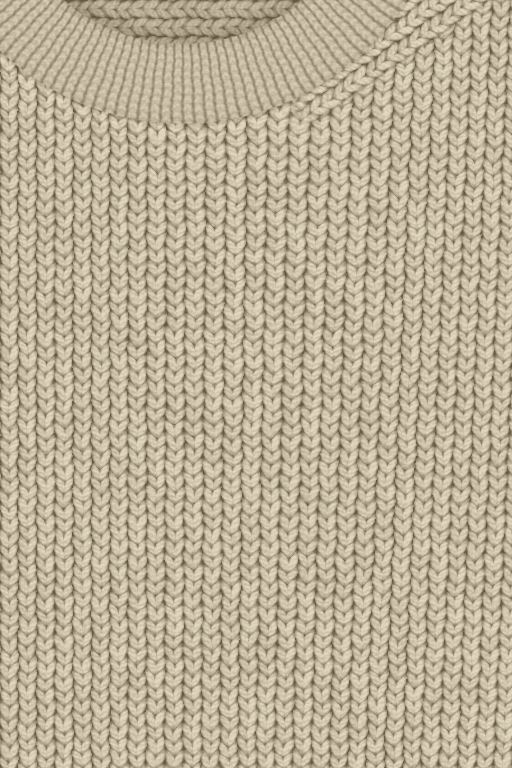
This texture is drawn by a Shadertoy shader. Its source:

```glsl
#define COLUMNS 28.0
#define ROWS 58.0
#define SLANT 1.3
#define LEAN 0.045
#define RIBS 23.0
#define NECK_CENTER vec2(0.238, 1.185)
#define NECK_INNER 0.242
#define NECK_OUTER 0.346
#define FLECK 0.20
#define SHADOW vec3(0.40, 0.35, 0.26)
#define LIGHT vec3(0.86, 0.82, 0.72)

float hash(vec2 p) {
    return fract(sin(dot(p, vec2(127.1, 311.7))) * 4375.85);
}

// Distance to the nearest scattered point
float cellular(vec2 p) {
    vec2 cell = floor(p);
    float nearest = 2.0;
    for (int j = -1; j <= 1; j++)
    for (int i = -1; i <= 1; i++) {
        vec2 c = cell + vec2(i, j);
        vec2 seed = c + vec2(hash(c + 71.0), hash(c + 193.0));
        nearest = min(nearest, length(p - seed));
    }
    return nearest;
}

// Tone of stacked V stitches; one unit is one column by one row
float knit(vec2 q) {
    q.x += 0.05 * sin(q.y * 1.9 + 3.0 * sin(q.x * 0.8));
    float column = floor(q.x);
    float side = fract(q.x) - 0.5;
    float arm = abs(side);
    float rise = q.y + 0.5 * hash(vec2(column, 5.0)) - SLANT * arm;
    rise += 0.07 * sin(q.y * 2.3 + column * 2.4);
    float row = floor(rise);
    float across = fract(rise) - 0.5;
    float vary = hash(vec2(column * 2.0 + step(0.0, side), row));

    // Rounded yarn, with deep holes between the columns
    float body = length(vec2((arm - 0.2) / 0.3, across / (0.48 + 0.08 * vary)));
    float tone = 0.92 - 0.70 * smoothstep(0.5, 1.38, body);
    tone -= 0.26 * smoothstep(0.34, 0.5, arm) * smoothstep(0.1, 0.45, abs(across));
    tone -= 0.14 * smoothstep(0.12, 0.0, arm) * smoothstep(0.15, 0.45, abs(across));

    // Twisted strands and light from above
    tone += 0.06 * sin(across * 17.0 + arm * 12.0 + vary * 6.0);
    tone += 0.08 * across + 0.03 * sign(side) * smoothstep(0.0, 0.12, arm);
    return tone + 0.10 * (vary - 0.5);
}

// Tone of the narrow radial ribs of the collar
float collar(float angle, float radius) {
    float rib = angle * RIBS + 0.04 * sin(radius * 160.0);
    float ridge = abs(fract(rib) - 0.5) * 2.0;
    float stitch = sin(radius * 560.0 - 3.0 * ridge + 6.3 * hash(vec2(floor(rib), 9.0)));
    float tone = 0.84 - 0.42 * smoothstep(0.45, 1.0, ridge) + 0.07 * stitch;
    float band = (radius - NECK_INNER) / (NECK_OUTER - NECK_INNER);
    return tone - 0.12 * smoothstep(0.12, 0.0, band) - 0.06 * smoothstep(0.85, 1.0, band);
}

void mainImage(out vec4 fragColor, in vec2 fragCoord) {
    vec2 p = fragCoord / iResolution.y;
    float soft = 1.0 / iResolution.y;
    vec2 density = vec2(COLUMNS * 1.5, ROWS);

    // Body, its columns leaning toward the shoulder
    float lean = LEAN * p.y * smoothstep(0.15, 0.6, p.x);
    float tone = knit(vec2(p.x - lean, p.y) * density);

    // Shoulder panel with columns along a slanted seam
    vec2 seamDir = normalize(vec2(0.82, 0.57));
    vec2 fromSeam = p - vec2(0.40, 0.835);
    float seamDist = dot(fromSeam, vec2(-seamDir.y, seamDir.x));
    float seamAlong = dot(fromSeam, seamDir);
    float start = smoothstep(-0.02, 0.03, seamAlong);
    float shoulder = knit(vec2(-seamDist, seamAlong) * density);
    tone = mix(tone, shoulder, start * smoothstep(-0.004, 0.004, seamDist));
    tone -= 0.08 * start * smoothstep(0.006, 0.0, abs(seamDist));

    // Collar, linking seam and the back seen through the neck
    vec2 fromNeck = p - NECK_CENTER;
    float radius = length(fromNeck);
    float angle = atan(fromNeck.x, -fromNeck.y);
    float link = smoothstep(0.009, 0.0, abs(radius - NECK_OUTER - 0.010));
    tone += link * (0.06 + 0.10 * sin(angle * RIBS * 6.283));
    tone -= 0.18 * smoothstep(0.006, 0.0, abs(radius - NECK_OUTER));
    float inCollar = smoothstep(soft, -soft, radius - NECK_OUTER);
    tone = mix(tone, collar(angle, radius), inCollar);
    float back = 0.78 * knit(p.yx * density) - 0.16 * smoothstep(0.025, 0.0, NECK_INNER - radius);
    tone = mix(tone, back, smoothstep(soft, -soft, radius - NECK_INNER));

    // Heathered fibres
    tone += FLECK * (0.5 - cellular(p * vec2(210.0, 260.0)));
    fragColor = vec4(mix(SHADOW, LIGHT, clamp(tone, 0.0, 1.05)), 1.0);
}
```
